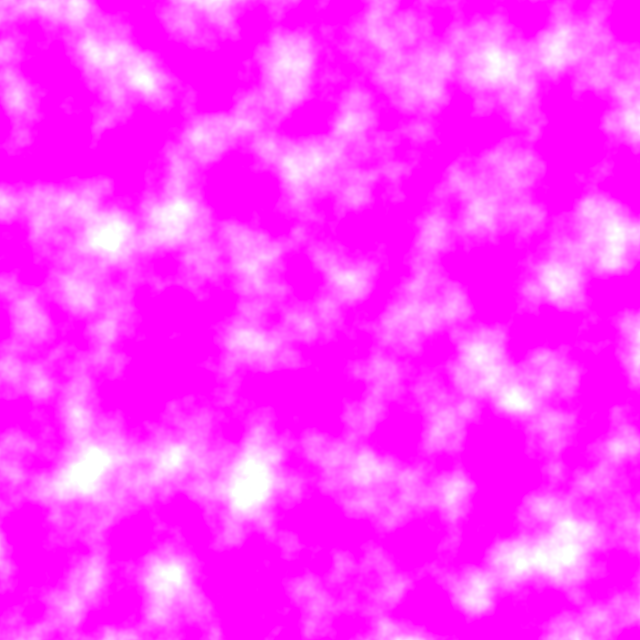
Write a WebGL 1 fragment shader that draws this texture.

```glsl
precision highp float;
// Soft white clouds on flat magenta: fractal gradient noise drives the green
// channel, and everything below zero is clamped to the pure magenta ground.

#define CELLS 8.0        // coarsest noise cells across the canvas
#define GAIN 0.5         // amplitude ratio between octaves
#define OCTAVES 5
#define CONTRAST 1.37    // cloud brightness per unit of noise
#define BASE_LEVEL 0.17  // brightness where the noise is zero
#define GROUND vec3(1.0, 0.0, 1.0)
#define CLOUD vec3(1.0, 1.0, 1.0)

uniform vec2 u_resolution;

float hash(vec2 p) {
  vec3 q = fract(vec3(p.xyx) * 0.1031);
  q += dot(q, q.yzx + 33.33);
  return fract((q.x + q.y) * q.z);
}

// Unit gradient of one lattice corner, projected on the offset from it
float cornerSlope(vec2 corner, vec2 offset) {
  float angle = 6.28319 * hash(corner);
  return dot(vec2(cos(angle), sin(angle)), offset);
}

float gradientNoise(vec2 p) {
  vec2 cell = floor(p);
  vec2 f = p - cell;
  vec2 fade = f * f * f * (f * (f * 6.0 - 15.0) + 10.0);
  vec2 e = vec2(1.0, 0.0);
  float bottom = mix(cornerSlope(cell, f),
                     cornerSlope(cell + e.xy, f - e.xy), fade.x);
  float top = mix(cornerSlope(cell + e.yx, f - e.yx),
                  cornerSlope(cell + e.xx, f - e.xx), fade.x);
  return mix(bottom, top, fade.y);
}

// Octaves are shifted so that their lattice zeros do not coincide
float cloudNoise(vec2 p) {
  float sum = 0.0;
  float amplitude = 1.0;
  for (int i = 0; i < OCTAVES; i++) {
    sum += amplitude * gradientNoise(p);
    p = p * 2.0 + vec2(17.37, 41.71);
    amplitude *= GAIN;
  }
  return sum;
}

void main() {
  vec2 uv = gl_FragCoord.xy / min(u_resolution.x, u_resolution.y);
  float density = BASE_LEVEL + CONTRAST * cloudNoise(uv * CELLS + 23.4);
  gl_FragColor = vec4(mix(GROUND, CLOUD, clamp(density, 0.0, 1.0)), 1.0);
}
```
